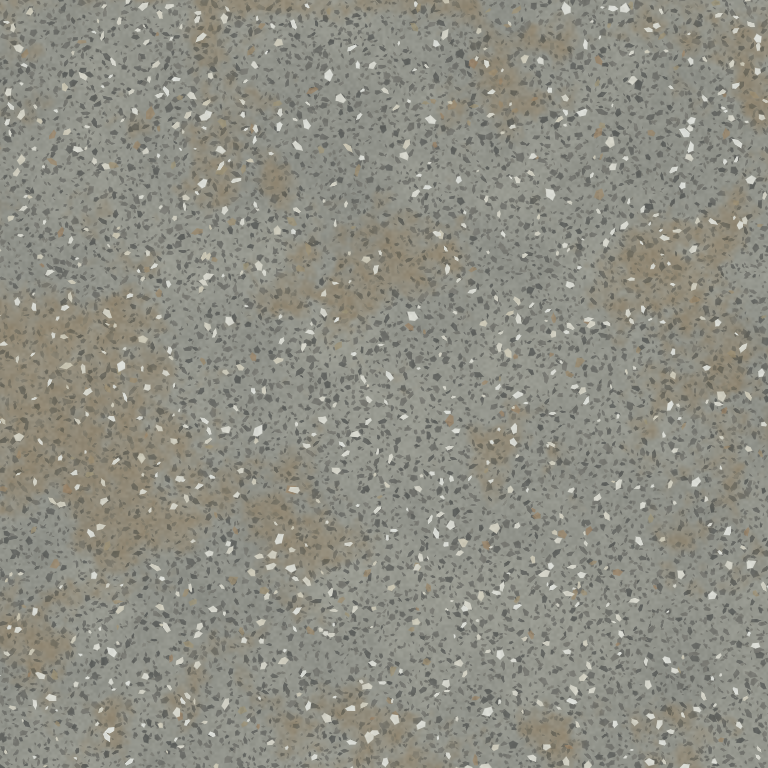
Write a WebGL 2 fragment shader that draws this texture.

```glsl
#version 300 es
precision highp float;
// Fine grey terrazzo: a mottled cement ground with ochre stains, filled with
// small angular dark chips and sparser white ones. Chips are random convex
// polygons scattered on jittered grids; ground and stains are fractal noise.

uniform vec2 u_resolution;
out vec4 fragColor;

const float TAU = 6.2831853;

// Three random values in 0..1 for an integer cell and a seed.
vec3 hash(ivec2 cell, int seed) {
    uvec3 v = uvec3(ivec3(cell, seed) + 4096) * 1664525u + 1013904223u;
    v.x += v.y * v.z; v.y += v.z * v.x; v.z += v.x * v.y;
    v ^= v >> 16u;
    v.x += v.y * v.z; v.y += v.z * v.x; v.z += v.x * v.y;
    return vec3(v >> 8u) / 16777216.0;
}

float valueNoise(vec2 p, int seed) {
    ivec2 cell = ivec2(floor(p));
    vec2 f = fract(p);
    f = f * f * (3.0 - 2.0 * f);
    float low = mix(hash(cell, seed).x, hash(cell + ivec2(1, 0), seed).x, f.x);
    float high = mix(hash(cell + ivec2(0, 1), seed).x, hash(cell + 1, seed).x, f.x);
    return mix(low, high, f.y);
}

float fbm(vec2 p, int seed) {
    float sum = 0.0, total = 0.0, weight = 1.0;
    for (int octave = 0; octave < 5; octave++) {
        sum += weight * valueNoise(p, seed + octave);
        total += weight;
        weight *= 0.68;
        p = mat2(1.6, 1.2, -1.2, 1.6) * p + 7.3;
    }
    return sum / total;
}

// Signed distance to a convex polygon with five jittered sides.
float chipDistance(vec2 p, float radius, ivec2 cell, int seed) {
    float d = -1.0;
    for (int side = 0; side < 5; side++) {
        vec3 h = hash(cell, seed + side);
        float angle = (float(side) + 0.5 * (h.x - 0.5)) * TAU / 5.0;
        d = max(d, dot(p, vec2(cos(angle), sin(angle))) - radius * (0.7 + 0.5 * h.y));
    }
    return d;
}

// One layer of scattered chips: x is coverage, y a random tone per chip.
vec2 chips(vec2 uv, float cells, float density, vec2 radii, int seed) {
    vec2 p = uv * cells;
    ivec2 home = ivec2(floor(p));
    float edge = 0.75 * cells / min(u_resolution.x, u_resolution.y);
    vec2 result = vec2(0.0);
    for (int y = -1; y <= 1; y++) {
        for (int x = -1; x <= 1; x++) {
            ivec2 cell = home + ivec2(x, y);
            vec3 place = hash(cell, seed);
            if (place.z > density) continue;
            vec3 form = hash(cell, seed + 1);
            vec2 local = p - vec2(cell) - 0.5 - 0.9 * (place.xy - 0.5);
            float c = cos(form.x * TAU), s = sin(form.x * TAU);
            local = mat2(c, s, -s, c) * local * vec2(0.85, 1.0 + 0.8 * form.z);
            float d = chipDistance(local, mix(radii.x, radii.y, form.y), cell, seed + 2);
            float cover = 1.0 - smoothstep(-edge, edge, d);
            if (cover > result.x) result = vec2(cover, place.z / density);
        }
    }
    return result;
}

void main() {
    vec2 uv = gl_FragCoord.xy / min(u_resolution.x, u_resolution.y);

    // Cement ground with soft clouds and fine grain
    float cloud = fbm(uv * 9.0, 11);
    float grain = valueNoise(uv * 260.0, 21) - 0.5;
    vec3 color = mix(vec3(0.53, 0.54, 0.515), vec3(0.625, 0.63, 0.59), cloud);

    // Ochre stains, broken up at their borders
    float stain = smoothstep(0.48, 0.68, fbm(uv * 8.0 + 3.7, 31));
    stain *= 0.55 + 0.45 * valueNoise(uv * 75.0, 41);
    color = mix(color, vec3(0.565, 0.515, 0.425), 0.85 * stain);

    // Dark chips in two sizes, slightly veiled by the stains
    vec2 small = chips(uv, 125.0, 0.55, vec2(0.14, 0.32), 100);
    vec2 large = chips(uv, 76.0, 0.75, vec2(0.15, 0.36), 200);
    vec3 stainTint = vec3(0.05, 0.025, -0.02) * stain;
    vec3 smallColor = mix(vec3(0.40, 0.405, 0.39), vec3(0.50, 0.50, 0.47), small.y);
    vec3 largeColor = mix(vec3(0.355, 0.365, 0.355), vec3(0.48, 0.48, 0.455), large.y);
    color = mix(color, smallColor + stainTint, small.x * 0.9);
    color = mix(color, largeColor + stainTint, large.x * 0.95);

    // Occasional ochre chips
    vec2 ochre = chips(uv, 48.0, 0.07, vec2(0.12, 0.28), 300);
    color = mix(color, mix(vec3(0.60, 0.50, 0.39), vec3(0.62, 0.59, 0.48), ochre.y), ochre.x * 0.75);

    // White chips, from cream to cool white
    vec2 white = chips(uv, 56.0, 0.25, vec2(0.10, 0.31), 400);
    vec3 whiteColor = mix(vec3(0.77, 0.75, 0.67), vec3(0.86, 0.87, 0.85), sqrt(white.y));
    color = mix(color, whiteColor, white.x);

    fragColor = vec4(color + 0.045 * grain, 1.0);
}
```
